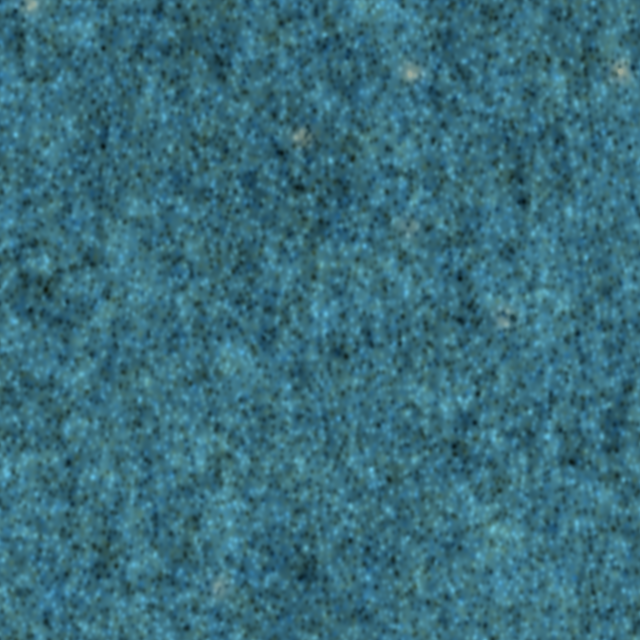
Write a three.js fragment shader that draws this texture.

```glsl
// Soft teal woollen cloth with blurred grains, faint upright threads and pale flecks.
varying vec2 vUv;

const vec3 TEAL = vec3(0.220, 0.423, 0.482);
const vec3 LIGHT_STEP = vec3(0.120, 0.192, 0.208);
const vec3 WARM_STEP = vec3(0.048, 0.012, -0.068);
const vec3 FLECK = vec3(0.68, 0.70, 0.61);

// Three random values from 0 to 1 for a cell
vec3 hash3(vec2 cell, float seed) {
  vec3 p = fract(vec3(cell.xyx + seed * 17.3) * vec3(0.1031, 0.1030, 0.0973));
  p += dot(p, p.yxz + 33.33);
  return fract((p.xxy + p.yzz) * p.zyx);
}

// Cellular noise: one soft light or dark grain per cell, about -1 to 1
float grains(vec2 uv, vec2 count, float seed) {
  vec2 p = uv * count;
  vec2 home = floor(p);
  float sum = 0.0;
  for (int y = -1; y <= 1; y++) {
    for (int x = -1; x <= 1; x++) {
      vec2 cell = home + vec2(float(x), float(y));
      vec3 rnd = hash3(cell, seed);
      vec2 offset = p - cell - rnd.xy;
      sum += (2.0 * rnd.z - 1.0) * exp(-4.0 * dot(offset, offset));
    }
  }
  return sum;
}

// Rare small round spots, present in a given share of the cells
float flecks(vec2 uv, float count, float share, float seed) {
  vec2 p = uv * count;
  vec2 home = floor(p);
  float sum = 0.0;
  for (int y = -1; y <= 1; y++) {
    for (int x = -1; x <= 1; x++) {
      vec2 cell = home + vec2(float(x), float(y));
      vec3 rnd = hash3(cell, seed);
      vec2 offset = p - cell - rnd.xy;
      float strength = step(rnd.z, share) * (1.0 - 0.6 * rnd.z / share);
      sum += strength * exp(-16.0 * dot(offset, offset));
    }
  }
  return sum;
}

void main() {
  // Brightness: fibres, grains, clumps, upright threads, broad patches
  float fibre = grains(vUv, vec2(124.0, 104.0), 1.0);
  float grain = grains(vUv, vec2(66.0, 54.0), 2.0);
  float clump = grains(vUv, vec2(28.0, 22.0), 3.0);
  float thread = grains(vUv, vec2(46.0, 8.0), 4.0);
  float patches = grains(vUv, vec2(7.0, 6.0), 5.0);
  float light = 0.78 * fibre + 0.46 * grain + 0.28 * clump
              + 0.26 * thread + 0.20 * patches;

  // Hue: fine drift between blue and olive, with the dark grains a little warmer
  float warmth = 0.60 * grains(vUv, vec2(108.0, 92.0), 6.0)
               + 0.35 * grains(vUv, vec2(26.0, 20.0), 7.0)
               - 0.20 * fibre;

  vec3 color = TEAL + LIGHT_STEP * light + WARM_STEP * warmth;

  // Pale flecks, broken up by the grain
  float fleck = flecks(vUv, 15.0, 0.055, 8.0) * (0.7 + 0.4 * grain + 0.6 * fibre);
  color = mix(color, FLECK, clamp(fleck, 0.0, 0.8));

  gl_FragColor = vec4(color, 1.0);
}
```
